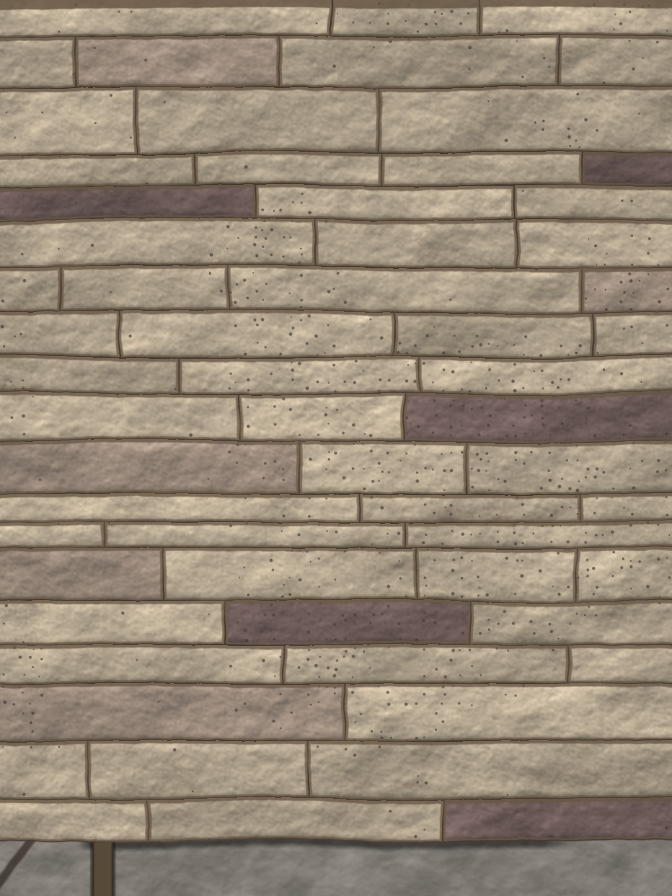
A Shadertoy shader for this texture:

```glsl
#define COURSES 19
#define STONE vec3(0.70, 0.645, 0.56)
#define MAUVE vec3(0.61, 0.545, 0.49)
#define PURPLE vec3(0.43, 0.36, 0.35)
#define MORTAR vec3(0.43, 0.36, 0.28)
#define GAP vec3(0.24, 0.20, 0.18)
#define CONCRETE vec3(0.53, 0.51, 0.48)
#define RELIEF 2.4
#define JOINT_WIDTH 0.0045
#define WOBBLE 0.009
#define PORE_CELLS 75.0

// Top edge of each course, then the foot of the wall, as fractions of height
const float courseEdge[COURSES + 1] = float[COURSES + 1](
    0.004, 0.040, 0.098, 0.172, 0.208, 0.245, 0.298, 0.348, 0.398, 0.439,
    0.493, 0.551, 0.582, 0.611, 0.671, 0.719, 0.762, 0.829, 0.892, 0.9385);

float hash(vec2 p) {
    return fract(sin(dot(p, vec2(127.1, 311.7))) * 43758.5453);
}

float noise(vec2 p) {
    vec2 i = floor(p), f = fract(p);
    f = f * f * (3.0 - 2.0 * f);
    return mix(mix(hash(i), hash(i + vec2(1, 0)), f.x),
               mix(hash(i + vec2(0, 1)), hash(i + vec2(1, 1)), f.x), f.y);
}

float fbm(vec2 p) {
    float sum = 0.0, amp = 0.5;
    for (int i = 0; i < 5; i++) {
        sum += amp * noise(p);
        p = mat2(1.6, 1.2, -1.2, 1.6) * p + 7.3;
        amp *= 0.5;
    }
    return sum;
}

// Rough surface lit from above; p.y points down
float relief(vec2 p) {
    vec2 s = p * vec2(12.0, 15.0);
    return fbm(s + vec2(0.02, 0.065)) - fbm(s);
}

// Small round casting holes, clustered in patches
float pores(vec2 p, float pixel) {
    vec2 cell = floor(p * PORE_CELLS);
    vec2 center = (cell + 0.25 + 0.5 * vec2(hash(cell), hash(cell + 31.0))) / PORE_CELLS;
    float radius = mix(0.0007, 0.0022, hash(cell + 57.0));
    float chance = 0.3 * smoothstep(0.35, 0.75, noise(p * 5.0 + 3.0));
    float present = step(hash(cell + 83.0), chance);
    return present * (1.0 - smoothstep(radius - pixel * 0.5, radius + pixel, length(p - center)));
}

vec3 stoneColor(int row, int stone, bool isLast) {
    bool dark = row % 5 == 4 || row % 15 == 3;
    bool mauve = row > 9 ? row % 3 == 1 : row % 5 == 1;
    int accent = row % 7 < 2 ? 1 : 0;
    bool chosen = row % 3 == 0 ? isLast : stone == accent;
    vec3 base = chosen && dark ? PURPLE : chosen && mauve ? MAUVE : STONE;
    return base * mix(0.94, 1.05, hash(vec2(row, stone) + 11.0));
}

vec3 floorColor(vec2 p, float depth) {
    vec3 color = CONCRETE * (0.82 + 0.36 * fbm(p * 25.0) + 1.5 * relief(p));
    // Shadow under the wall, upright post and slanted crack
    float span = smoothstep(0.11, 0.14, p.x) * (1.0 - smoothstep(0.80, 0.86, p.x));
    color *= 1.0 - 0.5 * span * (1.0 - smoothstep(0.004, 0.016, depth));
    float post = abs(p.x - 0.153);
    color = mix(color, MORTAR * 0.85, 1.0 - smoothstep(0.014, 0.018, post));
    color *= 1.0 - 0.4 * (1.0 - smoothstep(0.001, 0.005, abs(post - 0.016)));
    float crack = abs(p.x + 0.7 * depth - 0.045);
    return mix(color, GAP, 0.8 * (1.0 - smoothstep(0.004, 0.011, crack)));
}

void mainImage(out vec4 fragColor, in vec2 fragCoord) {
    float pixel = 1.0 / iResolution.x;
    float height = 4.0 / 3.0;
    vec2 uv = fragCoord / iResolution.xy;
    vec2 p = vec2(uv.x, (1.0 - uv.y) * height);

    // Chipped, slightly sagging edges
    vec2 q = p;
    q.y += WOBBLE * (noise(p * vec2(5.0, 9.0)) - 0.5) + 0.4 * WOBBLE * (fbm(p * 45.0) - 0.5);
    q.x += WOBBLE * (fbm(p * 22.0 + 9.0) - 0.5);

    // Course at this height
    int row = 0;
    for (int i = 1; i < COURSES; i++)
        if (q.y > courseEdge[i] * height) row = i;
    float top = q.y - courseEdge[row] * height;
    float bottom = courseEdge[row + 1] * height - q.y;

    // Stone along the course: staggered first joint, then random lengths
    float left = -0.1;
    float right = mix(0.07, 0.54, fract(0.9 + 0.19 * float(row)));
    int stone = 0;
    for (int k = 0; k < 5; k++) {
        if (q.x < right) break;
        left = right;
        right += mix(0.22, 0.55, hash(vec2(row, k)));
        if (right > 0.9) right = 1.1;
        stone++;
    }
    float side = min(q.x - left, right - q.x);

    // Stone face with broad stains and fine grain
    vec3 color = stoneColor(row, stone, right > 1.0);
    color *= 0.91 + 0.18 * fbm(p * 7.0 + 20.0);
    color *= 1.0 + RELIEF * relief(p) + 0.08 * (noise(p * 260.0) - 0.5);
    color = mix(color, GAP * 1.2, 0.7 * pores(p, pixel));

    // Lit upper lip, shaded lower lip, mortar and dark gap
    color *= 1.0 + 0.07 * smoothstep(0.003, 0.007, top) * (1.0 - smoothstep(0.008, 0.02, top));
    color *= 1.0 - 0.22 * (1.0 - smoothstep(0.0, 0.014, bottom));
    float edge = min(min(top, bottom), side);
    float soft = max(pixel, 0.0015);
    color = mix(color, MORTAR, 0.8 * (1.0 - smoothstep(JOINT_WIDTH - soft, JOINT_WIDTH + soft, edge)));
    float gap = min(bottom, side + 0.0008);
    float depth = mix(0.4, 1.0, noise(p * vec2(9.0, 30.0) + 40.0));
    color = mix(color, GAP, depth * (1.0 - smoothstep(0.0015 - soft * 0.5, 0.0015 + soft, gap)));

    // Floor below the wall, then gentle falloff of light
    color = mix(color, floorColor(p, -bottom), smoothstep(-pixel, pixel, -bottom));
    color *= 1.02 - 0.14 * length((uv - vec2(0.5, 0.42)) * vec2(0.9, 1.1));
    fragColor = vec4(clamp(color, 0.0, 1.0), 1.0);
}
```
